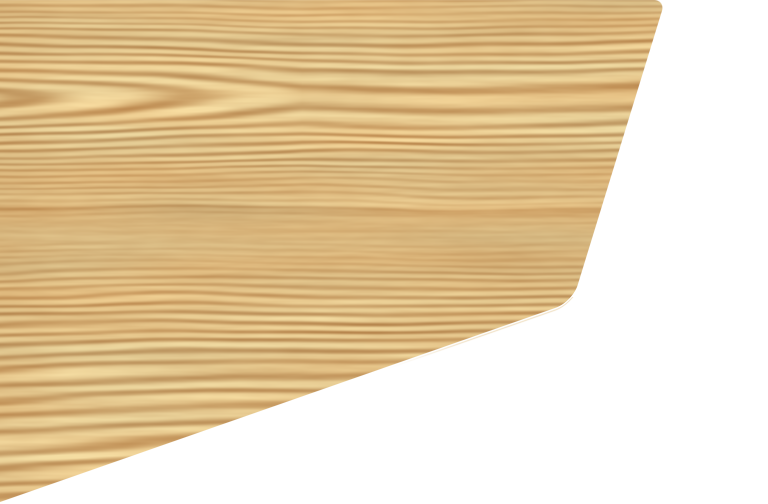
This texture is drawn by a WebGL 1 fragment shader. Its source:

```glsl
precision highp float;
// Draws a pale pine board with horizontal grain, cut to a rounded corner on white.

uniform vec2 u_resolution;

vec2 gradient(vec2 cell) {
  float h = fract(sin(dot(cell, vec2(127.1, 311.7))) * 43758.55);
  return vec2(cos(6.2832 * h), sin(6.2832 * h));
}

// Gradient noise, roughly -0.7 to 0.7
float noise(vec2 p) {
  vec2 i = floor(p), f = fract(p);
  vec2 u = f * f * f * (f * (f * 6.0 - 15.0) + 10.0);
  float a = dot(gradient(i), f);
  float b = dot(gradient(i + vec2(1, 0)), f - vec2(1, 0));
  float c = dot(gradient(i + vec2(0, 1)), f - vec2(0, 1));
  float d = dot(gradient(i + vec2(1, 1)), f - vec2(1, 1));
  return mix(mix(a, b, u.x), mix(c, d, u.x), u.y);
}

float bump(float x, float width) {
  return exp(-x * x / (width * width));
}

// Intersection of two half planes with a rounded corner
float roundMax(float a, float b, float r) {
  return min(max(a, b), -r) + length(max(vec2(a, b) + r, 0.0));
}

float boardDistance(vec2 p) {
  float right = dot(p, vec2(0.956, -0.294)) - 0.968;
  float bottom = dot(p, vec2(0.330, -0.944)) + 0.0037;
  return max(roundMax(right, bottom, 0.028), roundMax(right, p.y - 1.0, 0.022));
}

vec3 wood(vec2 p) {
  // Bend the grain, and let it rise to the right near the bottom
  float y = p.y + 0.014 * noise(p * vec2(1.6, 6.0) + 3.0)
          + 0.005 * noise(p * vec2(4.0, 22.0));
  y -= 0.06 * p.x * smoothstep(0.4, 0.1, p.y);

  // Rings mirror about a long tongue that opens to the left
  float tongue = 0.02 + 0.053 * min(p.x, 0.6);
  float s = length(vec2(y - 0.806, tongue));
  float phase = 52.0 * s + 3.4 * (1.0 - cos(7.0 * s))
              + 0.5 * noise(p * vec2(0.9, 24.0) + 9.0);
  float ring = pow(0.5 + 0.5 * cos(6.2832 * (phase - 0.2)), 1.5);

  // Bold rings at the tongue and the bottom, almost none in the middle
  float contrast = 1.0 - 0.6 * smoothstep(0.09, 0.17, s) + 0.55 * smoothstep(0.33, 0.45, s);
  contrast *= 1.0 - 0.85 * bump(p.y - 0.535, 0.05);
  contrast *= 1.0 + 0.7 * noise(p * vec2(2.5, 30.0) + 17.0);

  float tone = 0.48 + 0.75 * contrast * (ring - 0.42);
  tone -= 0.12 * bump(y - 0.806, 0.07) + 0.1 * smoothstep(0.3, 0.1, p.y);

  // Pale band with a brown streak beneath it
  tone += 0.24 * bump(y - 0.582, 0.007) - 0.16 * bump(y - 0.598, 0.009);

  // Broad patches and fine fibres
  tone += 0.16 * noise(p * vec2(1.5, 14.0) + 31.0);
  tone += 0.18 * noise(p * vec2(3.5, 110.0)) + 0.08 * noise(p * vec2(18.0, 170.0));
  tone += 0.08 * smoothstep(0.15, 0.0, p.x);

  vec3 cream = vec3(0.95, 0.85, 0.62);
  vec3 brown = vec3(0.74, 0.56, 0.34);
  vec3 color = mix(cream, brown, clamp(tone, -0.05, 1.15));
  float warmth = noise(p * vec2(2.0, 18.0) + 50.0);
  return color + vec3(0.03, -0.01, -0.03) * warmth;
}

void main() {
  vec2 p = gl_FragCoord.xy / u_resolution.y;
  float pixel = 1.0 / u_resolution.y;
  float d = boardDistance(p);

  vec3 color = mix(wood(p), vec3(1.0), smoothstep(-0.7 * pixel, 0.7 * pixel, d));

  // Faint outline just off the lower edge
  float outline = bump(d - 0.004, 0.0015) * smoothstep(0.75, 0.95, p.x) * step(p.y, 0.41);
  color = mix(color, vec3(0.88, 0.75, 0.52), 0.4 * outline);

  gl_FragColor = vec4(color, 1.0);
}
```
